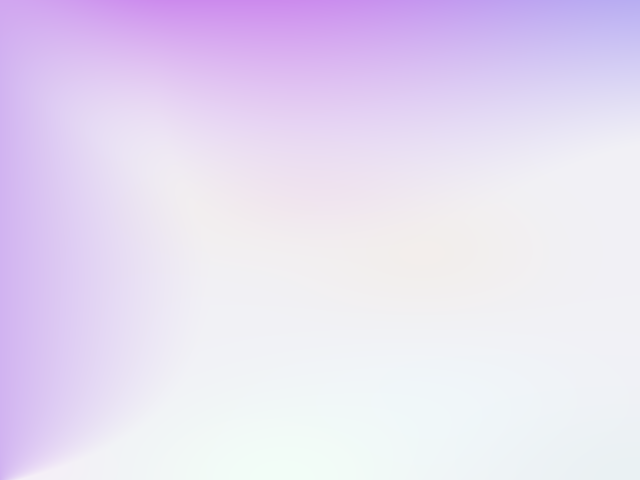
This background is drawn by a Shadertoy shader. Its source:

```glsl
// Soft pastel backdrop: violet veils fade from the top and left into pale paper with mint and cream glows.

// Paper and glow colours
const vec3 PAPER = vec3(0.945, 0.943, 0.962);
const vec3 CREAM = vec3(0.952, 0.932, 0.920);
const vec3 BLUSH = vec3(0.950, 0.900, 0.930);
const vec3 MINT  = vec3(0.950, 0.995, 0.968);
const vec3 ICE   = vec3(0.940, 0.970, 0.985);
const vec3 MIST  = vec3(0.912, 0.945, 0.950);
const vec3 PEARL = vec3(0.965, 0.935, 0.972);

// Veil colours
const vec3 LILAC      = vec3(0.820, 0.700, 0.945);
const vec3 CORNER     = vec3(0.820, 0.650, 0.940);
const vec3 ORCHID     = vec3(0.800, 0.540, 0.930);
const vec3 PERIWINKLE = vec3(0.720, 0.680, 0.950);

// Veil reach as a share of the canvas: start, crest and end of each
const vec3 TOP_REACH  = vec3(0.14, 0.56, 0.30);
const vec3 TOP_CURVE  = vec3(1.45, 2.00, 1.10);
const vec3 LEFT_REACH = vec3(0.03, 0.34, 0.25);
const float LEFT_CURVE = 1.3;
const float CREST_X = 0.5;

// Elliptical bell of light, 1 at its centre
float glow(vec2 p, vec2 centre, vec2 radius) {
    vec2 q = (p - centre) / radius;
    return exp(-dot(q, q));
}

// Fades from 1 at the edge to 0 at the reach
float veil(float depth, float reach, float curve) {
    return pow(max(1.0 - depth / reach, 0.0), curve);
}

// Passes from start through crest to end across the width
float acrossWidth(vec3 stops, float x) {
    float rise = smoothstep(-0.1, CREST_X, x);
    float fall = smoothstep(CREST_X, 1.05, x);
    return mix(mix(stops.x, stops.y, rise), stops.z, fall);
}

vec3 paperColour(vec2 p) {
    vec3 colour = PAPER;
    colour = mix(colour, CREAM, 0.90 * glow(p, vec2(0.66, 0.47), vec2(0.18, 0.14)));
    colour = mix(colour, CREAM, 0.60 * glow(p, vec2(0.37, 0.56), vec2(0.18, 0.12)));
    colour = mix(colour, BLUSH, 0.50 * glow(p, vec2(0.50, 0.59), vec2(0.14, 0.08)));
    colour = mix(colour, ICE,   0.80 * glow(p, vec2(0.68, 0.13), vec2(0.25, 0.16)));
    colour = mix(colour, MINT,  0.95 * glow(p, vec2(0.44, 0.00), vec2(0.22, 0.17)));
    colour = mix(colour, MIST,  0.85 * glow(p, vec2(1.00, 0.00), vec2(0.22, 0.15)));
    return mix(colour, PEARL, 0.80 * glow(p, vec2(0.05, 0.03), vec2(0.08, 0.06)));
}

float leftVeil(vec2 p) {
    float narrowing = smoothstep(0.4, 0.8, p.y);
    float flare = 1.0 - exp(-p.y / 0.11);
    float reach = LEFT_REACH.x + flare * (mix(LEFT_REACH.y, LEFT_REACH.z, narrowing) - LEFT_REACH.x);
    return veil(p.x, reach, LEFT_CURVE);
}

float topVeil(vec2 p) {
    return veil(1.0 - p.y, acrossWidth(TOP_REACH, p.x), acrossWidth(TOP_CURVE, p.x));
}

vec3 topColour(float x) {
    vec3 colour = mix(CORNER, ORCHID, smoothstep(0.0, 0.28, x));
    return mix(colour, PERIWINKLE, smoothstep(0.4, 1.05, x));
}

void mainImage(out vec4 fragColor, in vec2 fragCoord) {
    vec2 p = fragCoord / iResolution.xy;

    // Layer the side veil, then the top veil, over the paper
    vec3 colour = paperColour(p);
    colour = mix(colour, LILAC, leftVeil(p));
    colour = mix(colour, topColour(p.x), topVeil(p));

    fragColor = vec4(colour, 1.0);
}
```
